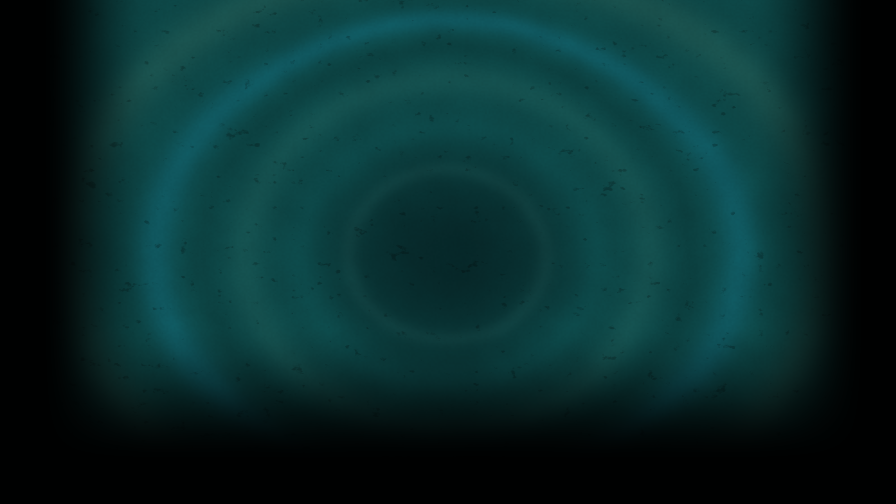
Reproduce this background procedurally as a Shadertoy shader.

```glsl
float hash(vec2 p) {
    return fract(sin(dot(p, vec2(127.1, 311.7))) * 43758.5453);
}

float noise(vec2 p) {
    vec2 cell = floor(p), f = fract(p);
    f = f * f * (3.0 - 2.0 * f);
    return mix(mix(hash(cell), hash(cell + vec2(1, 0)), f.x),
               mix(hash(cell + vec2(0, 1)), hash(cell + vec2(1, 1)), f.x), f.y);
}

float fbm(vec2 p) {
    float sum = 0.0, gain = 0.5;
    for (int i = 0; i < 4; i++) {
        sum += gain * noise(p);
        p = mat2(1.6, 1.2, -1.2, 1.6) * p + 7.3;
        gain *= 0.5;
    }
    return sum;
}

// Soft band centred on a radius
float band(float r, float radius, float width) {
    float d = (r - radius) / width;
    return exp(-d * d);
}

void mainImage(out vec4 fragColor, in vec2 fragCoord) {
    vec2 uv = fragCoord / iResolution.xy;
    vec2 p = vec2(uv.x * 16.0 / 9.0, uv.y);

    // Oval radius, flatter towards the outside
    vec2 d = p - vec2(0.888, 0.495);
    float flatness = mix(1.15, 1.31, smoothstep(0.35, 0.55, length(d)));
    float r = length(vec2(d.x, d.y * flatness));
    r += 0.012 * (fbm(p * 9.0) - 0.47);

    // Teal base, darkest at the centre
    vec3 color = mix(vec3(0.025, 0.155, 0.16), vec3(0.05, 0.275, 0.275),
                     smoothstep(0.02, 0.38, r));

    // Concentric rings
    color += vec3(0.022, 0.030, 0.028) * band(r, 0.195, 0.018);
    color += vec3(0.004, 0.028, 0.030) * band(r, 0.290, 0.035);
    color += vec3(0.030, 0.040, 0.034) * band(r, 0.400, 0.035);
    color -= vec3(0.005, 0.020, 0.020) * band(r, 0.485, 0.030);
    color += vec3(0.012, 0.070, 0.100) * band(r, 0.580, 0.040);
    color += vec3(0.050, 0.045, 0.030) * band(r, 0.755, 0.050);

    // Worn surface: broad mottling, small dark scratches, fine grain
    color *= 0.94 + 0.12 * fbm(p * 14.0);
    float scratch = smoothstep(0.66, 0.80, fbm(p * vec2(55.0, 80.0)));
    color *= 1.0 - 0.22 * scratch;
    color *= 0.98 + 0.04 * noise(p * 280.0);

    // Fade to black at the sides and the bottom
    float sides = smoothstep(0.08, 0.31, p.x) * (1.0 - smoothstep(1.48, 1.72, p.x));
    float floorFade = smoothstep(0.08, 0.36, p.y);
    color = mix(vec3(0.0, 0.004, 0.004), color, sides * floorFade);

    fragColor = vec4(color, 1.0);
}
```
